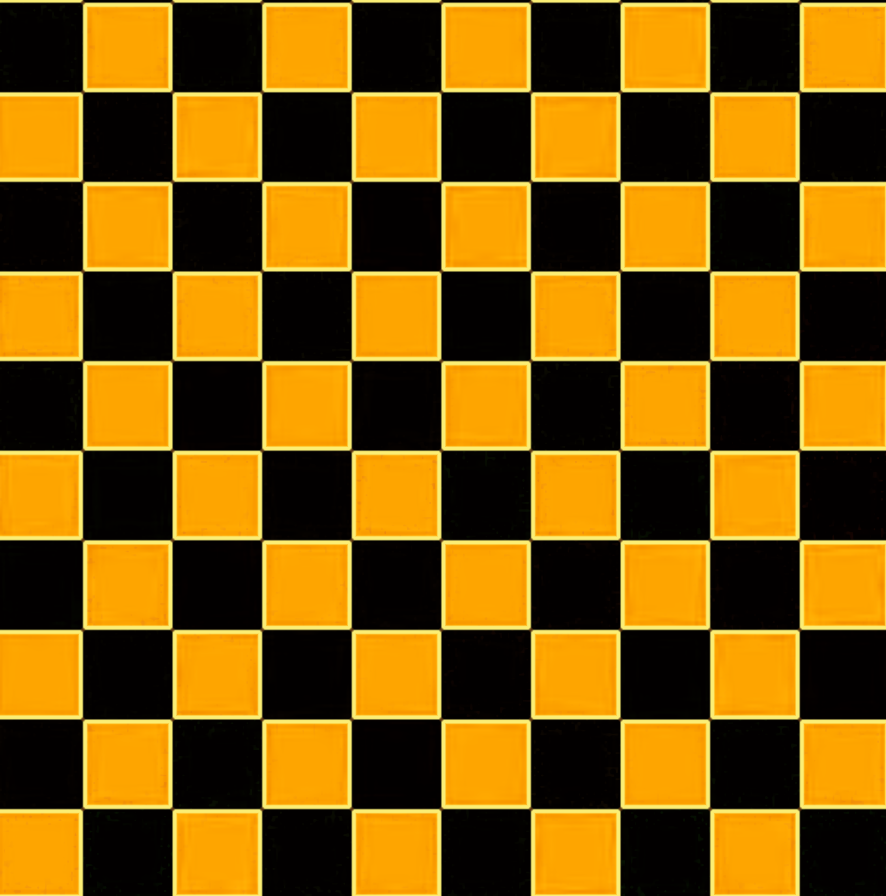
This pattern is drawn by a Shadertoy shader. Its source:

```glsl
// Black and orange checkerboard with pale yellow cell borders and faint streaky wear.

const float PITCH = 0.1;                       // cell size, in canvas heights
const vec2 GRID_ORIGIN = vec2(0.0926, 0.0970); // first grid crossing
const vec3 BLACK = vec3(0.008, 0.0, 0.0);
const vec3 ORANGE = vec3(0.995, 0.648, 0.0);
const vec3 PALE = vec3(0.985, 0.935, 0.46);
const vec3 CROSSING = vec3(0.36, 0.19, 0.06);

float hash(vec2 p) {
    vec3 q = fract(p.xyx * vec3(0.1031, 0.1030, 0.0973));
    q += dot(q, q.yzx + 33.33);
    return fract((q.x + q.y) * q.z);
}

float valueNoise(vec2 p) {
    vec2 i = floor(p), f = fract(p);
    f = f * f * (3.0 - 2.0 * f);
    float low = mix(hash(i), hash(i + vec2(1.0, 0.0)), f.x);
    float high = mix(hash(i + vec2(0.0, 1.0)), hash(i + vec2(1.0)), f.x);
    return mix(low, high, f.y);
}

// Signed wear: streaks parallel to the borders, fading toward the cell centre.
float streakWear(vec2 local, vec2 cell, vec2 edge) {
    vec2 seed = 17.0 * cell + 200.0;
    float upright = valueNoise(local * vec2(26.0, 4.0) + seed) - 0.5;
    float level = valueNoise(local * vec2(4.0, 26.0) + seed.yx + 71.0) - 0.5;
    vec2 nearEdge = 1.0 - smoothstep(0.06, 0.34, edge);
    float strength = 0.3 + 0.7 * hash(cell + 50.0);
    return strength * (upright * nearEdge.x + level * nearEdge.y);
}

// Sparse small blotches close to the borders.
float specks(vec2 local, vec2 cell, vec2 edge) {
    float grain = valueNoise(local * 24.0 + 31.0 * cell + 400.0);
    float rim = 1.0 - smoothstep(0.08, 0.26, min(edge.x, edge.y));
    return rim * smoothstep(0.72, 0.95, grain) * hash(cell + 90.0);
}

vec3 orangeFill(float wear, float speck, float rim) {
    vec3 color = ORANGE + wear * vec3(0.035, 0.09, 0.035);
    color -= rim * vec3(0.015, 0.035, 0.0);
    return color + speck * vec3(-0.04, -0.06, 0.05);
}

vec3 blackFill(float wear, float speck, vec2 cell) {
    vec3 tint = mix(vec3(0.13, 0.02, 0.01), vec3(0.02, 0.10, 0.01), hash(cell + 130.0));
    return BLACK + tint * (0.45 * max(wear, 0.0) + 0.6 * speck);
}

void mainImage(out vec4 fragColor, in vec2 fragCoord) {
    // Cell index, position inside the cell and distance to its sides
    vec2 grid = (fragCoord / iResolution.y - GRID_ORIGIN) / PITCH;
    vec2 cell = floor(grid);
    vec2 local = fract(grid);
    vec2 edge = min(local, 1.0 - local);
    float inset = min(edge.x, edge.y);
    bool isOrange = mod(cell.x + cell.y, 2.0) < 0.5;
    float signedInset = isOrange ? inset : -inset;
    float pixel = 1.0 / (iResolution.y * PITCH);

    // Worn fills
    float wear = streakWear(local, cell, edge);
    float speck = specks(local, cell, edge);
    float rim = smoothstep(0.05, 0.075, inset) * (1.0 - smoothstep(0.085, 0.12, inset));
    vec3 orange = orangeFill(wear, speck, rim);
    vec3 black = blackFill(wear, speck, cell);

    // Pale border just inside each orange cell
    float soft = max(0.013, 0.65 * pixel);
    float lit = smoothstep(-soft, soft, signedInset);
    float filled = smoothstep(0.047 - soft, 0.047 + soft, signedInset);
    vec3 color = mix(black, mix(PALE, orange, filled), lit);

    // Dull reddish notch where four cells meet
    float notch = 1.0 - smoothstep(0.006, 0.032 + 0.3 * pixel, length(edge));
    color = mix(color, CROSSING, 0.85 * notch);

    fragColor = vec4(clamp(color, 0.0, 1.0), 1.0);
}
```
